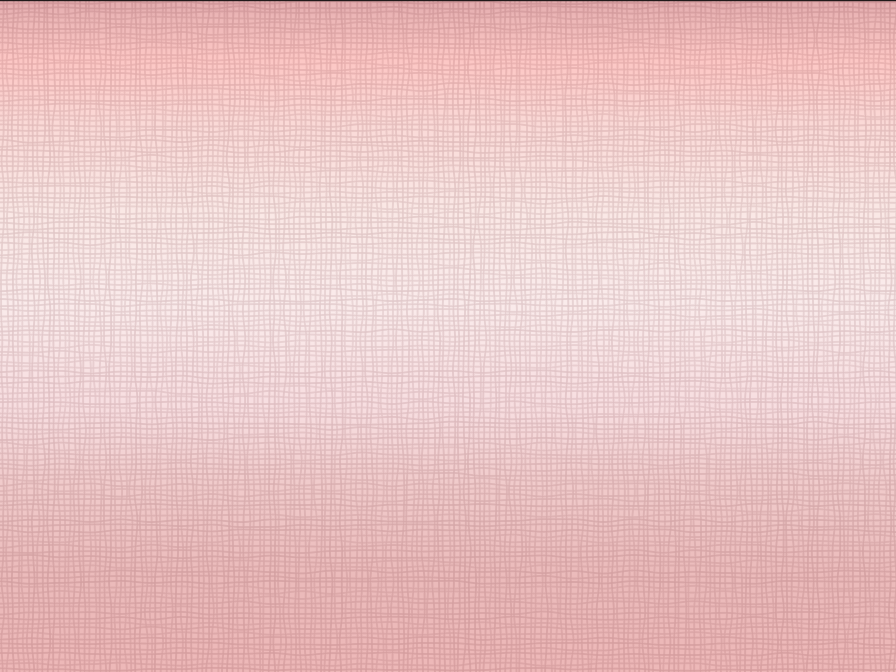
Give the GLSL for this background, as a Shadertoy shader.

```glsl
// Rosy woven cloth: a soft vertical gradient, pale through the middle,
// overlaid with a fine grid of wavering threads. Each thread is a line
// displaced by smooth noise; a thin dark hem runs along the top edge.

const float THREADS = 131.0;      // threads per canvas height
const float HALF_WIDTH = 0.19;    // thread half width, in cells
const float SWAY = 0.62;          // sideways wander, in cells
const float SWAY_RATE = 0.17;     // wander frequency along a thread
const float HEM = 0.0018;         // top edge thickness, in heights
const vec3 THREAD_TINT = vec3(0.920, 0.885, 0.890);
const vec3 HEM_COLOR = vec3(0.13, 0.10, 0.10);

// Cloth colour stops: rgb, then distance down from the top edge
const int STOPS = 10;
const vec4 CLOTH[STOPS] = vec4[STOPS](
    vec4(0.89, 0.67, 0.68, 0.00),
    vec4(0.93, 0.72, 0.72, 0.03),
    vec4(0.99, 0.78, 0.77, 0.09),
    vec4(0.98, 0.86, 0.85, 0.20),
    vec4(0.98, 0.91, 0.90, 0.32),
    vec4(0.98, 0.92, 0.92, 0.45),
    vec4(0.97, 0.87, 0.88, 0.60),
    vec4(0.94, 0.79, 0.79, 0.73),
    vec4(0.92, 0.73, 0.73, 0.86),
    vec4(0.93, 0.72, 0.72, 1.00));

float hash(vec2 p) {
    vec3 q = fract(vec3(p.xyx) * 0.1031);
    q += dot(q, q.yzx + 33.33);
    return fract((q.x + q.y) * q.z);
}

// Smooth noise along one thread
float threadNoise(float id, float t) {
    float cell = floor(t);
    float f = fract(t);
    return mix(hash(vec2(id, cell)), hash(vec2(id, cell + 1.0)),
               f * f * (3.0 - 2.0 * f));
}

vec3 clothColor(float depth) {
    vec3 color = CLOTH[0].rgb;
    for (int i = 1; i < STOPS; i++) {
        float t = smoothstep(CLOTH[i - 1].w, CLOTH[i].w, depth);
        float linearT = clamp((depth - CLOTH[i - 1].w)
                              / (CLOTH[i].w - CLOTH[i - 1].w), 0.0, 1.0);
        color = mix(color, CLOTH[i].rgb, mix(linearT, t, 0.3));
    }
    return color;
}

// Coverage of the threads spaced across one axis and running along the other
float threads(float across, float along, float seed, float pixel) {
    float nearest = floor(across);
    float cover = 0.0;
    for (int k = -1; k <= 1; k++) {
        float id = nearest + float(k);
        float sway = threadNoise(id + seed, along * SWAY_RATE) - 0.5;
        float d = abs(across - id - 0.5 - SWAY * sway);
        float strength = mix(0.75, 1.0, hash(vec2(id, seed)));
        float line = clamp((HALF_WIDTH - d) / pixel + 0.5, 0.0, 1.0);
        cover = max(cover, line * strength);
    }
    return cover;
}

void mainImage(out vec4 fragColor, in vec2 fragCoord) {
    vec2 p = fragCoord / iResolution.y;
    float depth = 1.0 - p.y;
    vec2 weave = p * THREADS;
    float pixel = THREADS / iResolution.y;

    // Warp and weft over the graded cloth
    float warp = threads(weave.x, weave.y, 17.0, pixel);
    float weft = threads(weave.y, weave.x, 431.0, pixel);
    float cover = max(warp, weft) + 0.25 * warp * weft;
    vec3 color = clothColor(depth) * mix(vec3(1.0), THREAD_TINT, cover);

    // Dark hem at the top
    float hem = clamp((HEM - depth) * iResolution.y + 0.5, 0.0, 1.0);
    fragColor = vec4(mix(color, HEM_COLOR, hem), 1.0);
}
```
